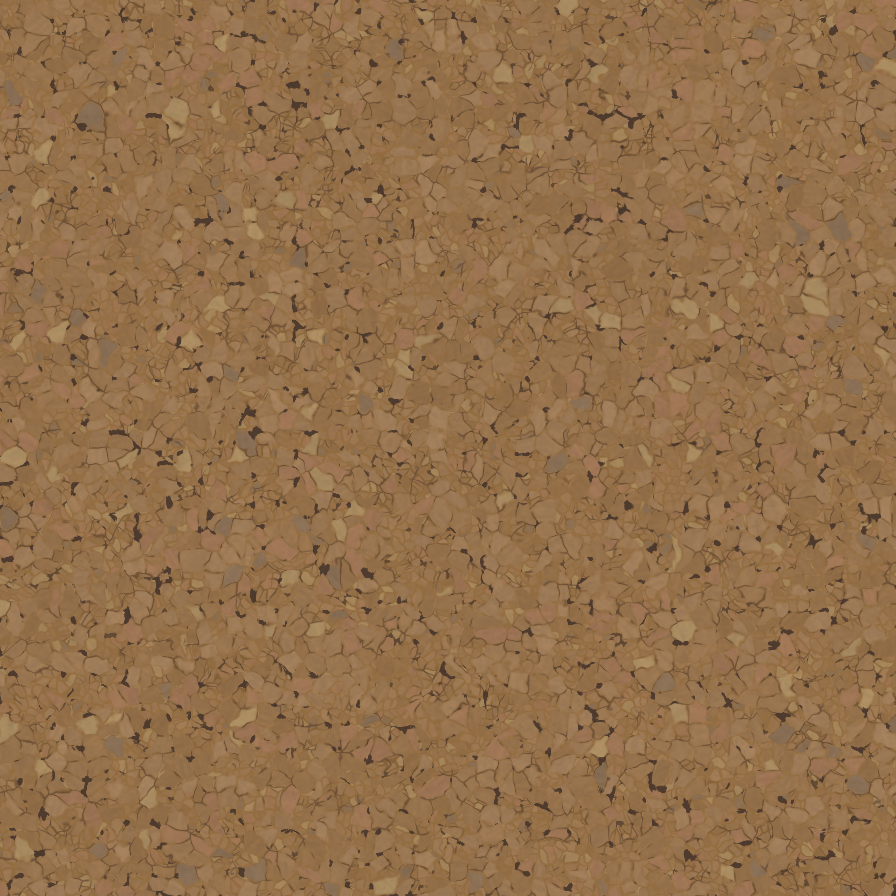
A Shadertoy shader for this texture:

```glsl
// Pressed cork board: angular tan granules of mixed size with thin cracks and small dark pits.

float hash(vec2 p) {
    return fract(sin(dot(p, vec2(127.1, 311.7))) * 43758.5453);
}

vec2 hash2(vec2 p) {
    return vec2(hash(p), hash(p + 47.3));
}

float noise(vec2 p) {
    vec2 i = floor(p), f = fract(p);
    f = f * f * (3.0 - 2.0 * f);
    return mix(mix(hash(i), hash(i + vec2(1, 0)), f.x),
               mix(hash(i + vec2(0, 1)), hash(i + vec2(1, 1)), f.x), f.y);
}

// Voronoi granules: xy = cell id, z = distance to nearest edge, w = to second nearest edge
vec4 granules(vec2 p) {
    vec2 cell = floor(p), f = fract(p), nearest = vec2(0), id = cell;
    float best = 8.0;
    for (int y = -1; y <= 1; y++)
    for (int x = -1; x <= 1; x++) {
        vec2 o = vec2(x, y);
        vec2 r = o + hash2(cell + o) - f;
        if (dot(r, r) < best) {
            best = dot(r, r);
            nearest = r;
            id = cell + o;
        }
    }
    float edge = 8.0, corner = 8.0;
    for (int y = -2; y <= 2; y++)
    for (int x = -2; x <= 2; x++) {
        vec2 other = id + vec2(x, y);
        vec2 r = other - cell + hash2(other) - f;
        vec2 across = r - nearest;
        if (dot(across, across) > 0.0001) {
            float d = dot(0.5 * (r + nearest), normalize(across));
            corner = min(corner, max(edge, d));
            edge = min(edge, d);
        }
    }
    return vec4(id, edge, corner);
}

// Colour of one granule, with faint streaks along its own direction
vec3 granuleColor(vec2 id, vec2 uv) {
    float kind = hash(id + 9.1);
    vec3 color = mix(vec3(0.565, 0.425, 0.275), vec3(0.625, 0.49, 0.355), hash(id + 3.7));
    if (kind < 0.12) color = vec3(0.615, 0.455, 0.33);
    else if (kind < 0.16) color = vec3(0.53, 0.43, 0.33);
    else if (kind < 0.21) color = vec3(0.655, 0.54, 0.375);
    float angle = 6.283 * hash(id + 5.5);
    vec2 along = vec2(cos(angle), sin(angle));
    vec2 q = vec2(dot(uv, along) * 70.0, dot(uv, vec2(-along.y, along.x)) * 260.0);
    float streak = noise(q + id) - 0.5;
    return color * (0.98 + 0.05 * hash(id + 1.3) + 0.06 * streak);
}

// Angular hole with arms that run out along the granule edges
float pitMask(vec4 g, float size) {
    float reach = max(g.w, 2.2 * g.z);
    return (1.0 - smoothstep(size - 0.08, size + 0.05, reach)) * smoothstep(0.03, 0.12, size);
}

void mainImage(out vec4 fragColor, in vec2 fragCoord) {
    vec2 uv = fragCoord / iResolution.y;

    // Ragged outlines
    vec2 p = uv + 0.005 * (vec2(noise(uv * 130.0), noise(uv * 130.0 + 31.0)) - 0.5);
    p += 0.012 * (vec2(noise(uv * 34.0 + 7.0), noise(uv * 34.0 + 53.0)) - 0.5);

    vec4 fine = granules(p * 98.0 + 200.0);
    vec4 coarse = granules(p * 52.0);
    float crackNoise = noise(uv * 95.0 + 11.0);

    // Fine filler granules in ochre binder
    vec3 ochre = vec3(0.575, 0.425, 0.25);
    vec3 color = mix(granuleColor(fine.xy, uv), vec3(0.59, 0.44, 0.27), 0.25);
    color = mix(ochre, color, smoothstep(0.0, 0.2, fine.z));
    float fineCrack = 1.0 - smoothstep(0.0, 0.15, fine.z);
    color = mix(color, vec3(0.43, 0.31, 0.19), 0.5 * fineCrack * smoothstep(0.5, 0.85, crackNoise));

    // Larger granules lying over the filler
    float present = step(0.35, hash(coarse.xy + 2.9));
    float inset = 0.02 + 0.08 * pow(hash(coarse.xy + 8.3), 2.0);
    float cover = present * smoothstep(inset - 0.04, inset + 0.05, coarse.z);
    vec3 chunk = granuleColor(coarse.xy, uv);
    chunk = mix(ochre, chunk, 0.5 + 0.5 * smoothstep(inset, inset + 0.13, coarse.z));
    color = mix(color, chunk, cover);

    // Broken dark cracks between the larger granules
    float crack = 1.0 - smoothstep(0.0, 0.075, coarse.z);
    color = mix(color, vec3(0.37, 0.27, 0.19), 0.7 * crack * smoothstep(0.42, 0.8, crackNoise));

    // Small dark pits where several granules meet
    float pit = pitMask(coarse, 0.36 * smoothstep(0.66, 0.98, noise(uv * 85.0 + 83.0)));
    float smallPit = pitMask(fine, 0.36 * smoothstep(0.7, 0.98, noise(uv * 110.0 + 19.0)));
    smallPit *= 1.0 - 0.9 * cover;
    color = mix(color, vec3(0.28, 0.21, 0.17), 0.9 * max(pit, 0.7 * smallPit));

    // Fine mottling and broad tone drift
    color *= 1.0 + 0.04 * (noise(uv * 300.0) - 0.5) + 0.015 * (noise(uv * 6.0) - 0.5);
    fragColor = vec4(color, 1.0);
}
```
